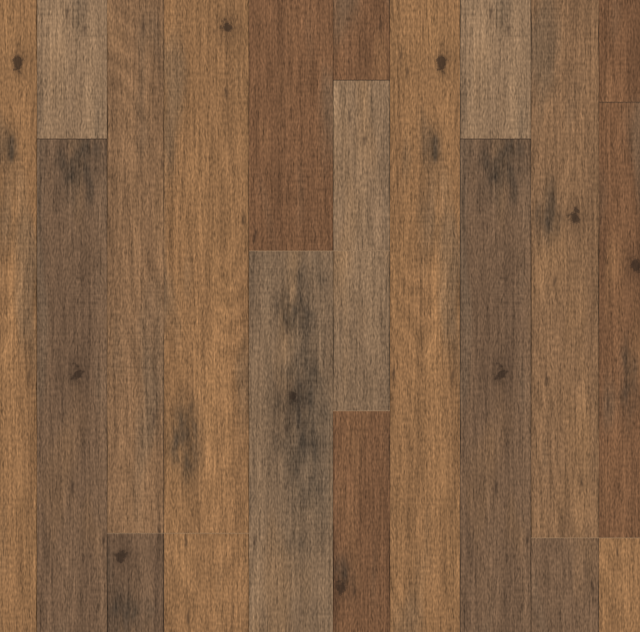
Reproduce this texture procedurally as a WebGL 1 fragment shader.

```glsl
precision highp float;
// Rustic wood floor: ten columns of upright planks with staggered end joints.
// A loop finds the column; stretched gradient noise gives each plank its grain,
// and soft ellipses add weathered stains, knots and small dark flecks.
uniform vec2 u_resolution;

vec2 hash2(vec2 p) {
  vec3 q = fract(vec3(p.xyx) * vec3(0.1031, 0.1030, 0.0973));
  q += dot(q, q.yzx + 33.33);
  return fract((q.xx + q.yz) * q.zy);
}

float slope(vec2 cell, vec2 d) { return dot(hash2(cell) * 2.0 - 1.0, d); }

// Gradient noise, roughly -0.7 to 0.7
float noise(vec2 p) {
  vec2 i = floor(p), f = fract(p);
  vec2 u = f * f * f * (f * (f * 6.0 - 15.0) + 10.0);
  vec2 e = vec2(1.0, 0.0);
  return 1.4 * mix(mix(slope(i, f), slope(i + e, f - e), u.x),
                   mix(slope(i + e.yx, f - e.yx), slope(i + 1.0, f - 1.0), u.x), u.y);
}

float fbm(vec2 p) {
  return noise(p) + 0.5 * noise(p * 2.1 + 7.3) + 0.25 * noise(p * 4.3 + 3.1);
}

vec3 woodTone(float t) {
  if (t < 0.5) return vec3(0.45, 0.35, 0.267);    // umber
  if (t < 1.5) return vec3(0.468, 0.335, 0.237);  // russet
  if (t < 2.5) return vec3(0.51, 0.41, 0.315);    // driftwood
  if (t < 3.5) return vec3(0.525, 0.398, 0.287);  // oak
  if (t < 4.5) return vec3(0.568, 0.42, 0.286);   // honey
  return vec3(0.555, 0.445, 0.34);                // pale
}

// Joint heights, tones from the bottom up, stain centre and radii, knot centre
void column(float c, out vec3 joints, out vec4 tones, out vec4 stain, out vec2 knot) {
  joints = vec3(0.149, 0.838, 2.0); tones = vec4(4, 1, 1, 1);
  stain = vec4(-0.01, 0.40, 0.012, 0.06); knot = vec2(0.003, 0.58);
  if (c < 2.5) {
    joints = vec3(0.156, 2, 2); tones = vec4(0, 3, 3, 3);
    stain = vec4(-0.017, 0.03, 0.03, 0.04); knot = vec2(-0.02, 0.12);
  } else if (c < 3.5) {
    joints = vec3(0.156, 2, 2); tones = vec4(4);
    stain = vec4(-0.034, 0.307, 0.022, 0.055); knot = vec2(0.031, 0.955);
  } else if (c < 4.5) {
    joints = vec3(0.603, 2, 2); tones = vec4(2, 1, 1, 1);
    stain = vec4(0.018, 0.38, 0.034, 0.22); knot = vec2(0.004, 0.37);
  } else if (c < 5.5) {
    joints = vec3(0.35, 0.603, 0.873); tones = vec4(1, 2, 5, 1);
    stain = vec4(-0.03, 0.09, 0.015, 0.025); knot = vec2(-0.032, 0.07);
  } else if (c < 6.5) {
    joints = vec3(2); tones = vec4(4);
    stain = vec4(0.015, 0.765, 0.013, 0.028); knot = vec2(0.026, 0.90);
  } else if (c < 7.5) {
    joints = vec3(0.78, 2, 2); tones = vec4(0, 5, 5, 5);
    stain = vec4(0.012, 0.74, 0.036, 0.06); knot = vec2(0.007, 0.41);
  } else if (c < 8.5) {
    joints = vec3(0.149, 2, 2); tones = vec4(0, 3, 3, 3);
    stain = vec4(-0.027, 0.66, 0.015, 0.045); knot = vec2(0.016, 0.655);
  }
}

float segment(vec3 joints, float y) { return dot(step(joints, vec3(y)), vec3(1.0)); }

void main() {
  vec2 uv = gl_FragCoord.xy / u_resolution;
  float px = 1.0 / u_resolution.x;

  // Find the column; the first two repeat columns six and seven
  float left = -0.0532, width = 0.1105, c = 0.0;
  for (int i = 0; i < 10; i++) {
    c = float(i);
    width = (i == 2 || i == 5) ? 0.088 : (i == 3 || i == 4) ? 0.1325 : i == 8 ? 0.1055 : 0.1105;
    if (uv.x < left + width) break;
    left += width;
  }
  if (c < 1.5) c += 6.0;
  vec2 q = vec2(uv.x - left - 0.5 * width, uv.y);

  vec3 joints; vec4 tones, stain; vec2 knot;
  column(c, joints, tones, stain, knot);
  float s = segment(joints, uv.y);
  float tone = s < 0.5 ? tones.x : s < 1.5 ? tones.y : s < 2.5 ? tones.z : tones.w;
  vec2 g = q + vec2(c * 1.37 + s * 2.71 + 3.0, c * 2.13 + s * 1.19);

  // Broad mottling: weathered grey, pale gold and long light or dark streaks
  vec3 wood = woodTone(tone);
  float mottle = fbm(g * vec2(14.0, 3.0));
  wood = mix(wood, vec3(0.42, 0.35, 0.28), 0.5 * smoothstep(0.1, 0.75, mottle));
  wood = mix(wood, vec3(0.61, 0.455, 0.305), 0.3 * smoothstep(0.1, 0.7, -mottle));
  wood *= 1.0 + vec3(0.12, 0.12, 0.11) * fbm(g * vec2(32.0, 2.2) + 9.0);

  // Long oval growth rings round the knot, fibres, pores and faint saw marks
  vec2 k = (q - knot) * vec2(1.0, 0.75);
  float oval = length((q - knot) * vec2(1.0, 0.13));
  float figure = tone > 2.5 && tone < 4.5 ? 0.045 : 0.022;
  float rings = sin(6.2832 * (oval * 85.0 + 3.5 * noise(g * vec2(9.0, 3.0)) + 0.5 * noise(g * vec2(40.0, 12.0))));
  float grain = figure * rings * (0.7 + noise(g * vec2(20.0, 5.0)))
    + 0.05 * noise(g * vec2(100.0, 4.0)) + 0.15 * noise(g * vec2(260.0, 11.0))
    + 0.19 * noise(g * vec2(370.0, 150.0));
  grain -= 0.10 * smoothstep(0.15, 0.5, noise(g * vec2(330.0, 50.0) + 5.0));
  grain += 0.06 * noise(g * vec2(18.0, 240.0)) * smoothstep(-0.3, 0.3, mottle);
  wood *= 1.01 + grain;

  // Stain, kept within its own plank
  vec2 d = (q - stain.xy) / stain.zw + 0.6 * vec2(fbm(g * vec2(32.0, 14.0)), fbm(g * vec2(28.0, 16.0) + 4.0));
  float dark = exp(-dot(d, d)) * (0.7 + 0.7 * fbm(g * vec2(70.0, 20.0)));
  dark *= 1.0 - step(0.5, abs(segment(joints, stain.y) - s));
  wood = mix(wood, vec3(0.255, 0.22, 0.185) * (1.0 + 1.5 * grain), clamp(0.78 * dark, 0.0, 0.75));

  // Knot core with a soft halo, then scattered flecks
  float r = length(k) + 0.008 * fbm(g * 75.0);
  float mark = 0.5 * smoothstep(0.011, 0.003, r) + 0.22 * exp(-r * r * 2500.0);
  for (int i = 0; i < 4; i++) {
    vec2 h = hash2(vec2(c * 5.0 + 2.0, float(i) * 9.0 + 4.0));
    vec2 f = (q - vec2((h.x - 0.5) * width, h.y)) / vec2(0.0025, 0.010);
    f += 0.9 * vec2(noise(g * 80.0), noise(g * 80.0 + 6.0));
    mark += 0.45 * exp(-dot(f, f));
  }
  wood = mix(wood, vec3(0.20, 0.155, 0.125), clamp(mark, 0.0, 0.7));

  // Thin broken side seams; end joints are dark high up and pale lower down
  float side = 0.5 * width - abs(q.x);
  vec3 gap = abs(joints - uv.y);
  float end = min(gap.x, min(gap.y, gap.z));
  float worn = 0.22 + 0.25 * noise(vec2(c * 3.7, uv.y * 14.0));
  wood *= 1.0 - worn * (1.0 - smoothstep(0.0, 0.0006 + px, side));
  vec3 jointTone = uv.y > 0.7 ? vec3(0.27, 0.21, 0.165) : vec3(0.59, 0.475, 0.36);
  wood = mix(wood, jointTone, 0.42 * (1.0 - smoothstep(0.0003, 0.0006 + px, end)));
  gl_FragColor = vec4(wood, 1.0);
}
```
